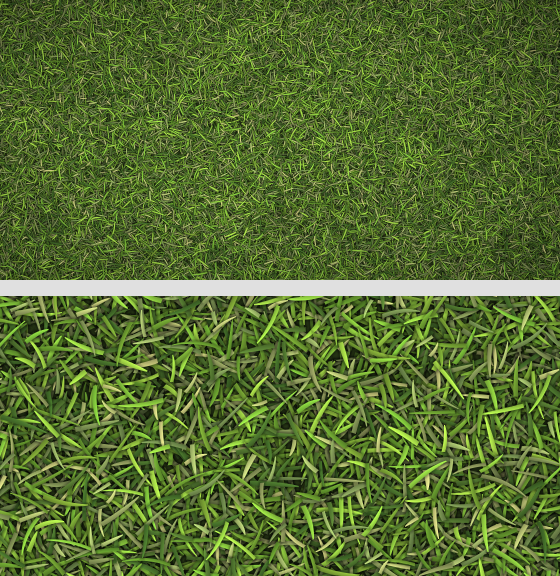
Top, the full canvas; bottom, a detail of the centre.
A WebGL 2 fragment shader for this texture:

```glsl
#version 300 es
precision highp float;
// Dense lawn seen from above: layered, randomly turned grass blades with dry bits.

uniform vec2 u_resolution;
out vec4 fragColor;

vec4 hash4(vec2 p) {
  float n = dot(p, vec2(127.1, 311.7));
  return fract(sin(n + vec4(0.0, 1.7, 4.1, 7.3)) * 43758.5);
}

float valueNoise(vec2 p) {
  vec2 i = floor(p), f = fract(p);
  f = f * f * (3.0 - 2.0 * f);
  float low = mix(hash4(i).x, hash4(i + vec2(1, 0)).x, f.x);
  float high = mix(hash4(i + vec2(0, 1)).x, hash4(i + vec2(1, 1)).x, f.x);
  return mix(low, high, f.y);
}

mat2 rotation(float a) {
  return mat2(cos(a), sin(a), -sin(a), cos(a));
}

// Picks a blade colour from weighted families, with a small hue drift
vec3 bladeColor(float pick, float drift) {
  vec3 c = vec3(0.22, 0.33, 0.13);
  if (pick > 0.17) c = vec3(0.32, 0.45, 0.14);
  if (pick > 0.42) c = vec3(0.43, 0.60, 0.19);
  if (pick > 0.64) c = vec3(0.38, 0.43, 0.25);
  if (pick > 0.84) c = vec3(0.52, 0.56, 0.33);
  return c * (1.0 + (drift - 0.5) * vec3(0.30, 0.12, 0.22));
}

// Paints one sheet of blades, one blade per grid cell
vec3 paintLayer(vec3 color, vec2 p, float layer, float depth, float pixel) {
  float cellSize = 0.031;
  vec2 grid = rotation(layer * 2.4) * p / cellSize + layer * vec2(17.3, 9.1);
  vec2 home = floor(grid);
  for (int j = -1; j <= 1; j++) {
    for (int i = -1; i <= 1; i++) {
      vec2 cell = home + vec2(i, j);
      vec2 id = cell + layer * 37.0;
      vec4 r = hash4(id);
      vec2 q = rotation(r.z * 6.2832) * (grid - cell - r.xy);
      float halfLength = mix(0.40, 0.95, r.w);
      if (abs(q.x) > halfLength + 0.1 || abs(q.y) > 0.5) continue;

      vec4 s = hash4(id + 71.7);
      bool dry = s.x > 0.84;
      if (dry) halfLength *= 0.7;

      // Bent centre line and a width that narrows to the tip
      float along = q.x / halfLength;
      float across = q.y + (s.y - 0.5) * 0.32 * halfLength * (along * along - 0.3);
      float tip = clamp(along * 0.5 + 0.5, 0.0, 1.0);
      float halfWidth = mix(0.058, 0.098, s.z) * (1.0 - 0.75 * tip * tip * tip);
      float d = max(abs(across) - halfWidth, abs(q.x) - halfLength) * cellSize;

      // Soft shadow on the blades below, then the blade itself
      color *= 1.0 - 0.27 * (1.0 - smoothstep(0.0, 0.0042, d));
      float cover = clamp(0.5 - d / pixel, 0.0, 1.0);
      float side = clamp(across / halfWidth, -1.0, 1.0);
      float light = depth * (1.0 + 0.12 * side) * mix(0.86, 1.12, tip);
      color = mix(color, bladeColor(s.x, s.w) * light, cover);
    }
  }
  return color;
}

void main() {
  vec2 p = gl_FragCoord.xy / u_resolution.y;
  float pixel = 1.0 / u_resolution.y;

  // Dark soil, then blades from deep to top
  vec3 color = vec3(0.13, 0.18, 0.07);
  for (int k = 0; k < 15; k++) {
    float height = float(k) / 14.0;
    color = paintLayer(color, p, float(k) + 1.0, mix(0.70, 1.32, height), pixel);
  }

  // Uneven growth and darker margins
  color *= 0.94 + 0.09 * valueNoise(p * 7.0) + 0.08 * valueNoise(p * 18.0 + 5.0);
  vec2 uv = gl_FragCoord.xy / u_resolution - vec2(0.46, 0.48);
  color *= 1.08 - 0.70 * dot(uv * uv, vec2(1.0, 0.8));
  fragColor = vec4(color, 1.0);
}
```
